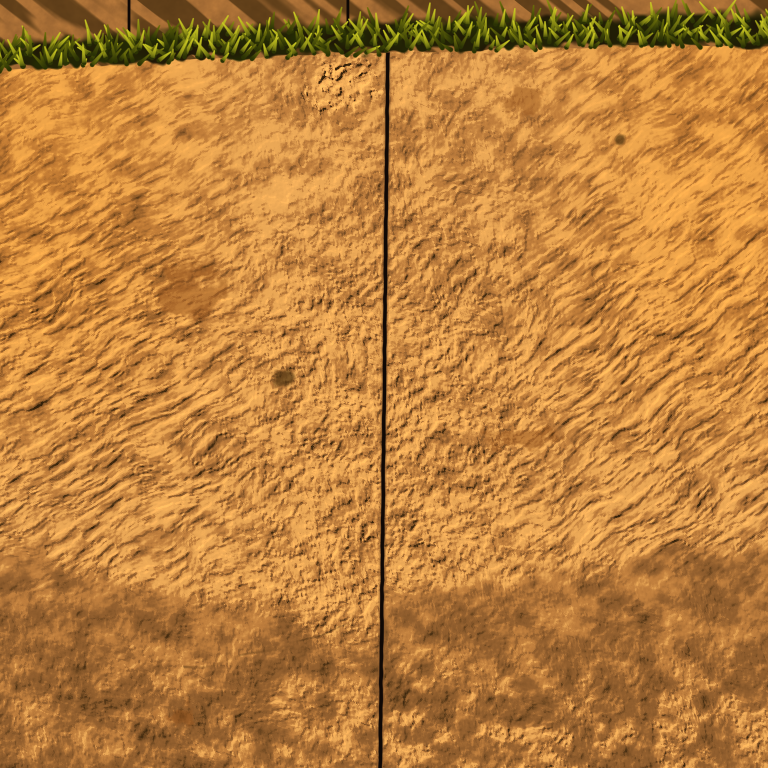
Write a WebGL 1 fragment shader that draws this texture.

```glsl
precision highp float;
uniform vec2 u_resolution;
const vec3 LIT = vec3(0.92, 0.66, 0.34), SAND = vec3(0.75, 0.495, 0.24);
const vec3 EARTH = vec3(0.57, 0.37, 0.18), SHADOW = vec3(0.20, 0.13, 0.04);
const vec3 RUST = vec3(0.58, 0.33, 0.12), GROOVE = vec3(0.06, 0.03, 0.02);
const vec3 GRASS_DARK = vec3(0.14, 0.17, 0.015), GRASS_MID = vec3(0.42, 0.43, 0.04);
const vec3 GRASS_LIT = vec3(0.80, 0.79, 0.14);
const float RELIEF = 2.7;
const float JOINT_WIDTH = 0.0024;
const float BLADES = 50.0;

float hash(vec2 p) { return fract(sin(dot(p, vec2(127.1, 311.7))) * 43758.55); }
float noise(vec2 p) {
  vec2 i = floor(p), f = fract(p);
  f = f * f * (3.0 - 2.0 * f);
  return mix(mix(hash(i), hash(i + vec2(1.0, 0.0)), f.x),
             mix(hash(i + vec2(0.0, 1.0)), hash(i + 1.0), f.x), f.y);
}
float fbm(vec2 p) {
  float sum = 0.0, amp = 0.53;
  for (int i = 0; i < 4; i++) {
    sum += amp * noise(p);
    p = mat2(1.6, 1.2, -1.2, 1.6) * p + 7.3;
    amp *= 0.5;
  }
  return sum;
}
float jointX(float y) { return 0.495 + 0.0107 * y; }
float grassBottom(float x) { return 0.909 + 0.062 * x - 0.03 * x * x; }
float grassTop(float x) { return 0.955 + 0.075 * x - 0.037 * x * x; }

// Granular near the joint, brushed diagonally farther out
float height(vec2 p) {
  float side = p.x - jointX(p.y), a = side > 0.0 ? 0.66 : 0.5;
  vec2 w = p + 0.014 * vec2(noise(p * 18.0), noise(p * 18.0 + 31.0));
  vec2 q = mat2(cos(a), -sin(a), sin(a), cos(a)) * w;
  float brushed = smoothstep(0.04, 0.27, abs(side)) * smoothstep(0.12, 0.32, p.y);
  float h = mix(fbm(w * vec2(115.0, 100.0)), fbm(q * vec2(34.0, 120.0)), 0.7 * brushed);
  return h + 0.18 * smoothstep(0.45, 0.55, h);
}
// Ragged ellipse and soft ellipse
float blotch(vec2 p, vec2 c, vec2 r, float ragged) {
  float d = length((p - c) / r) + ragged * (fbm(p * 65.0) - 0.5);
  return 1.0 - smoothstep(0.55, 1.1, d);
}
float pool(vec2 p, vec2 c, vec2 r) {
  vec2 q = (p - c) / r;
  return exp(-dot(q, q));
}
float segment(vec2 p, vec2 a, vec2 b, out float along) {
  vec2 ab = b - a;
  along = clamp(dot(p - a, ab) / dot(ab, ab), 0.0, 1.0);
  return length(p - a - ab * along);
}
vec3 ramp(float t) {
  vec3 c = mix(SHADOW, EARTH, smoothstep(-0.8, 0.05, t));
  c = mix(c, SAND, smoothstep(0.0, 0.5, t));
  return mix(c, LIT, smoothstep(0.45, 0.95, t)) * (1.0 + 0.15 * clamp(t - 1.0, 0.0, 1.0));
}
vec3 slab(vec2 p) {
  float side = p.x - jointX(p.y), mottle = fbm(p * vec2(38.0, 46.0));
  // Damp lower band, offset across the joint
  float dampEdge = side < 0.0 ? 0.285 - 0.25 * p.x : 0.235 + 0.1 * (p.x - 0.5);
  dampEdge += 0.05 * (fbm(p * 24.0) - 0.5);
  float damp = 1.0 - smoothstep(-0.018, 0.018, p.y - dampEdge);
  float flakes = (1.0 - smoothstep(0.03, 0.19, p.y)) * smoothstep(0.44, 0.64, mottle);
  flakes *= mix(0.35, 1.0, smoothstep(0.1, 0.6, p.x));
  float rough = mix(mix(1.0, 0.5, smoothstep(0.5, 0.85, p.y)), 0.3 + 0.7 * flakes, damp);
  float chips = blotch(p, vec2(0.44, 0.89), vec2(0.055, 0.045), 1.6);
  rough = max(rough, 1.8 * chips);
  // Broad pale and dark areas
  float broad = 0.3 * (fbm(p * 8.0 + 3.0) - 0.5) - 0.15 * pool(p, vec2(0.22, 0.63), vec2(0.11, 0.08))
    - 0.13 * pool(p, vec2(0.73, 0.4), vec2(0.16, 0.07)) - 0.1 * pool(p, vec2(0.45, 0.42), vec2(0.1, 0.13))
    - 0.1 * pool(p, vec2(0.02, 0.62), vec2(0.1, 0.12)) - 0.08 * pool(p, vec2(0.65, 0.79), vec2(0.08, 0.06))
    + 0.1 * pool(p, vec2(0.36, 0.74), vec2(0.12, 0.13)) + 0.12 * pool(p, vec2(0.86, 0.74), vec2(0.18, 0.16))
    + 0.08 * pool(p, vec2(0.33, 0.28), vec2(0.14, 0.06));
  float bump = height(p) - height(p + vec2(-0.0021, 0.0021));
  float tone = 0.65 + broad + 1.3 * (mottle - 0.5) + 0.1 * chips - damp * (0.43 - 0.25 * flakes);
  tone += RELIEF * rough * bump + 0.35 * (fbm(p * 150.0) - 0.5);
  vec3 c = ramp(tone);
  c *= mix(vec3(1.0), vec3(1.02, 0.98, 0.84), smoothstep(0.1, 0.45, abs(side)) * smoothstep(0.3, 0.7, p.y));
  // Rusty stains, pits and a hairline crack
  float stain = max(blotch(p, vec2(0.25, 0.62), vec2(0.045, 0.04), 2.2),
                    blotch(p, vec2(0.68, 0.865), vec2(0.03, 0.025), 2.2));
  stain = max(stain, blotch(p, vec2(0.68, 0.427), vec2(0.05, 0.016), 2.2));
  stain = max(stain, blotch(p, vec2(0.232, 0.069), vec2(0.025, 0.015), 1.8));
  c = mix(c, RUST, 0.55 * stain);
  float pit = max(blotch(p, vec2(0.37, 0.508), vec2(0.016), 1.0), blotch(p, vec2(0.807, 0.818), vec2(0.009), 0.8));
  c = mix(c, SHADOW * 1.4, 0.7 * pit);
  float along, crack = segment(p + vec2(0.0, 0.02 * (noise(p * 22.0) - 0.5)), vec2(0.24, 0.128), vec2(0.455, 0.18), along);
  return mix(c, SHADOW, 0.5 * noise(p * 50.0) * (1.0 - smoothstep(0.0003, 0.0025, crack)));
}
// Far paving with slanting shadows
vec3 paving(vec2 p, float px) {
  float bars = noise(vec2(p.x * 65.0 + p.y * 80.0, p.y * 14.0));
  vec3 c = mix(mix(EARTH, SAND, fbm(p * 90.0)), SHADOW * 1.3, 0.7 * smoothstep(0.45, 0.65, bars));
  float gap = min(abs(p.x - 0.168), abs(p.x - 0.453));
  return mix(c, GROOVE, 1.0 - smoothstep(0.0018 - px, 0.0018 + px, gap));
}
vec3 grass(vec3 c, vec2 p, float px) {
  float low = grassBottom(p.x), high = grassTop(p.x), y = p.y + 0.016 * (noise(p * 80.0) - 0.5);
  float bed = smoothstep(low - 0.001, low + 0.004, y) * (1.0 - smoothstep(high - 0.02, high - 0.006, y));
  c = mix(c, mix(SHADOW * 0.6, GRASS_DARK, noise(p * 60.0)), bed);
  for (int i = 0; i < 27; i++) {
    float row = floor(float(i) / 3.0);
    vec2 id = vec2(floor(p.x * BLADES) + mod(float(i), 3.0) - 1.0, row * 17.0 + 5.0);
    float s = hash(id + 41.3), x = (id.x + hash(id)) / BLADES, along;
    vec2 root = vec2(x, mix(grassTop(x) - 0.018, grassBottom(x), row / 8.0) + 0.008 * (s - 0.5));
    vec2 tip = root + vec2(0.036 * (hash(id + 9.7) - 0.5), 0.008 + 0.018 * s);
    float d = segment(p, root, tip, along) - 0.003 * (1.0 - 0.7 * along);
    vec3 blade = mix(GRASS_DARK, GRASS_MID, 0.1 + 0.9 * along);
    blade = mix(blade, GRASS_LIT, sqrt(along) * smoothstep(0.3, 0.65, hash(id + 73.1)));
    c = mix(c, blade, 1.0 - smoothstep(-px, px, d));
  }
  return c;
}
void main() {
  vec2 p = gl_FragCoord.xy / u_resolution;
  float px = 0.8 / min(u_resolution.x, u_resolution.y);
  float edge = grassBottom(p.x) + 0.006 * (noise(p * 45.0) - 0.5);
  // Dark joint with shaded lips
  float d = abs(p.x - jointX(p.y) + 0.001 * (noise(p * 90.0) - 0.5));
  vec3 c = mix(slab(p), EARTH, 0.5 * (1.0 - smoothstep(0.003, 0.006, d)));
  c = mix(c, GROOVE, 1.0 - smoothstep(JOINT_WIDTH - px, JOINT_WIDTH + px, d));
  c = mix(c, paving(p, px), smoothstep(edge - px, edge + px, p.y));
  if (p.y > 0.88) c = grass(c, p, px);
  gl_FragColor = vec4(c, 1.0);
}
```
